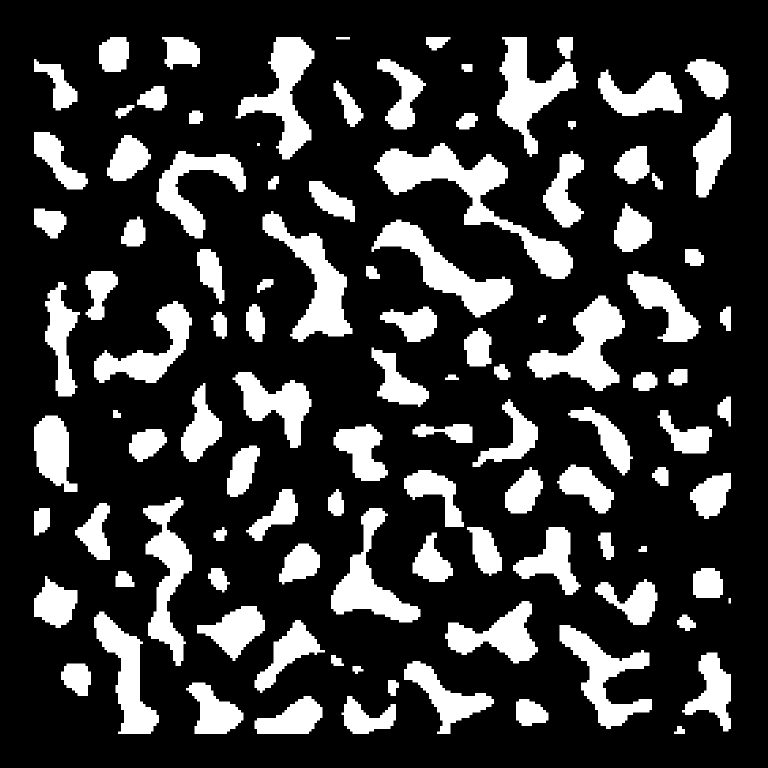
Write a Shadertoy shader that draws this texture.

```glsl
const vec3  INK = vec3(0.0);
const vec3  PAPER = vec3(1.0);
const float FIELD_MIN = 0.044;     // lower left corner of the square field
const float FIELD_SIZE = 0.908;
const float BLOCKS = 256.0;        // square blocks across the field
const float CELLS = 18.0;          // noise cells across the field
const float CUSP_WEIGHT = 0.45;    // share of cellular noise, sharpens corners
const float CELL_MEAN = 0.48;      // average of the cellular distance
const float THRESHOLD = 0.13;      // higher leaves less white
const float EDGE_SPREAD = 0.3;     // sample spacing, in fractions of a pixel
const float TAU = 6.2831853;

// Two random values in 0..1 for a lattice point
vec2 hash2(vec2 cell, uint seed) {
    uvec2 q = uvec2(ivec2(cell) + 64);
    uint n = q.x * 1597u + q.y * 51749u + seed * 7919u;
    n = (n ^ (n >> 16)) * 73244475u;
    n = (n ^ (n >> 15)) * 73244475u;
    n ^= n >> 16;
    return vec2(n & 65535u, n >> 16) / 65535.0;
}

float cornerSlope(vec2 cell, vec2 offset) {
    float angle = TAU * hash2(cell, 3u).x;
    return dot(vec2(cos(angle), sin(angle)), offset);
}

// Gradient noise: rounded blobs and bars
float gradientNoise(vec2 p) {
    vec2 cell = floor(p);
    vec2 f = p - cell;
    vec2 w = f * f * f * (f * (f * 6.0 - 15.0) + 10.0);
    vec2 e = vec2(1.0, 0.0);
    float low = mix(cornerSlope(cell, f), cornerSlope(cell + e.xy, f - e.xy), w.x);
    float high = mix(cornerSlope(cell + e.yx, f - e.yx),
                     cornerSlope(cell + e.xx, f - e.xx), w.x);
    return mix(low, high, w.y);
}

// Cellular noise: distance to the nearest scattered point
float cellularNoise(vec2 p) {
    vec2 cell = floor(p);
    float nearest = 4.0;
    for (int y = -1; y <= 1; y++) {
        for (int x = -1; x <= 1; x++) {
            vec2 neighbour = cell + vec2(x, y);
            vec2 toPoint = neighbour + hash2(neighbour, 11u) - p;
            nearest = min(nearest, dot(toPoint, toPoint));
        }
    }
    return sqrt(nearest);
}

// One for white, zero for black
float blotch(vec2 uv) {
    vec2 field = (uv - FIELD_MIN) / FIELD_SIZE;
    vec2 inside = step(vec2(0.0), field) * step(field, vec2(1.0));
    vec2 p = (floor(field * BLOCKS) + 0.5) / BLOCKS * CELLS;
    float height = gradientNoise(p) + CUSP_WEIGHT * (cellularNoise(p) - CELL_MEAN);
    return inside.x * inside.y * step(THRESHOLD, height);
}

void mainImage(out vec4 fragColor, in vec2 fragCoord) {
    // Four close samples soften the block edges
    float white = 0.0;
    for (int i = 0; i < 4; i++) {
        vec2 offset = (vec2(i & 1, i >> 1) - 0.5) * EDGE_SPREAD;
        white += 0.25 * blotch((fragCoord + offset) / iResolution.xy);
    }
    fragColor = vec4(mix(INK, PAPER, white), 1.0);
}
```
